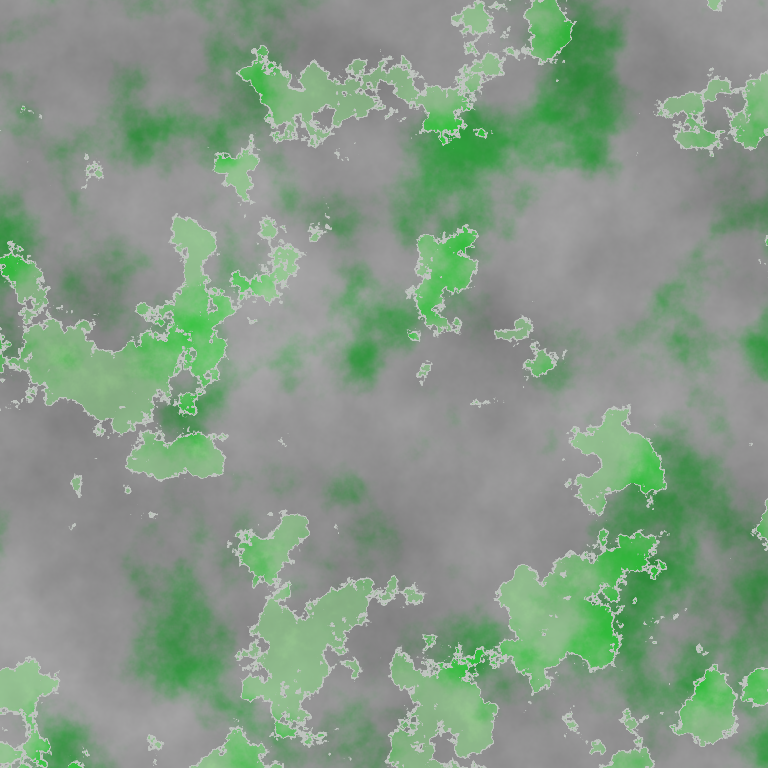
Write a Shadertoy shader that draws this texture.

```glsl
// Mossy stone: soft grey clouds stained with dark green, overgrown by ragged
// green patches with a thin pale rim. Three fractal noise fields drive it:
// growth (patches and rim), stain (green saturation) and shade (brightness).

const float GROWTH_SCALE = 9.0;
const float STAIN_SCALE  = 7.5;
const float SHADE_SCALE  = 6.0;
const float GROWTH_GAIN  = 0.61;   // higher gain gives more ragged patches
const float STAIN_GAIN   = 0.57;
const float SHADE_GAIN   = 0.60;
const int   OCTAVES      = 7;

const float PATCH_LEVEL  = 0.616;  // growth above this is a patch
const float RIM_WIDTH    = 0.021;  // in growth units
const float EDGE_SOFT    = 0.005;
const float SHADE_AMOUNT = 0.42;

const vec3 STONE_GREY  = vec3(0.580, 0.578, 0.580);
const vec3 STAIN_GREEN = vec3(0.17, 0.57, 0.22);
const vec3 PATCH_PALE  = vec3(0.56, 0.73, 0.55);
const vec3 PATCH_VIVID = vec3(0.20, 0.74, 0.24);
const vec3 PATCH_LIGHT = vec3(0.62, 0.82, 0.58);
const vec3 RIM_COLOUR  = vec3(0.75, 0.77, 0.75);

// Integer lattice hash, 0 to 1
float hash(vec2 cell) {
    uvec2 q = uvec2(ivec2(cell)) * uvec2(1597334673u, 3812015801u);
    uint h = (q.x ^ q.y) * 1597334673u;
    h ^= h >> 15;
    h *= 2246822519u;
    h ^= h >> 13;
    return float(h >> 8) / 16777216.0;
}

float valueNoise(vec2 p) {
    vec2 cell = floor(p);
    vec2 f = fract(p);
    f = f * f * (3.0 - 2.0 * f);
    float low  = mix(hash(cell), hash(cell + vec2(1, 0)), f.x);
    float high = mix(hash(cell + vec2(0, 1)), hash(cell + vec2(1, 1)), f.x);
    return mix(low, high, f.y);
}

// Octaves doubled in frequency and rotated, normalised to 0..1
float fbm(vec2 p, float gain) {
    const mat2 turnAndDouble = mat2(1.6, 1.2, -1.2, 1.6);
    float sum = 0.0, total = 0.0, amplitude = 1.0;
    for (int i = 0; i < OCTAVES; i++) {
        sum += amplitude * valueNoise(p);
        total += amplitude;
        amplitude *= gain;
        p = turnAndDouble * p + vec2(17.3, 9.1);
    }
    return sum / total;
}

void mainImage(out vec4 fragColor, in vec2 fragCoord) {
    vec2 uv = fragCoord / iResolution.y;

    float growth = fbm(uv * GROWTH_SCALE + vec2(3.7, 41.2), GROWTH_GAIN);
    float stain  = fbm(uv * STAIN_SCALE + vec2(71.4, 12.9), STAIN_GAIN);
    float shade  = fbm(uv * SHADE_SCALE + vec2(25.1, 88.6), SHADE_GAIN);
    float brightness = 1.0 + SHADE_AMOUNT * (shade - 0.5);

    // Stained stone
    vec3 stone = mix(STONE_GREY, STAIN_GREEN, smoothstep(0.51, 0.85, stain));
    stone *= brightness;

    // Patches, vivid over the stain and lighter at their crests
    vec3 moss = mix(PATCH_PALE, PATCH_VIVID, smoothstep(0.49, 0.77, stain));
    moss = mix(moss, PATCH_LIGHT, 0.6 * smoothstep(0.68, 0.84, growth));
    moss *= mix(1.0, brightness, 0.6);

    // Stone, then rim, then patch along rising growth
    float rimLevel = PATCH_LEVEL - RIM_WIDTH;
    float rim = smoothstep(rimLevel - EDGE_SOFT, rimLevel + EDGE_SOFT, growth);
    float inside = smoothstep(PATCH_LEVEL - EDGE_SOFT, PATCH_LEVEL + EDGE_SOFT, growth);
    vec3 colour = mix(stone, RIM_COLOUR, rim);
    colour = mix(colour, moss, inside);

    fragColor = vec4(colour, 1.0);
}
```
